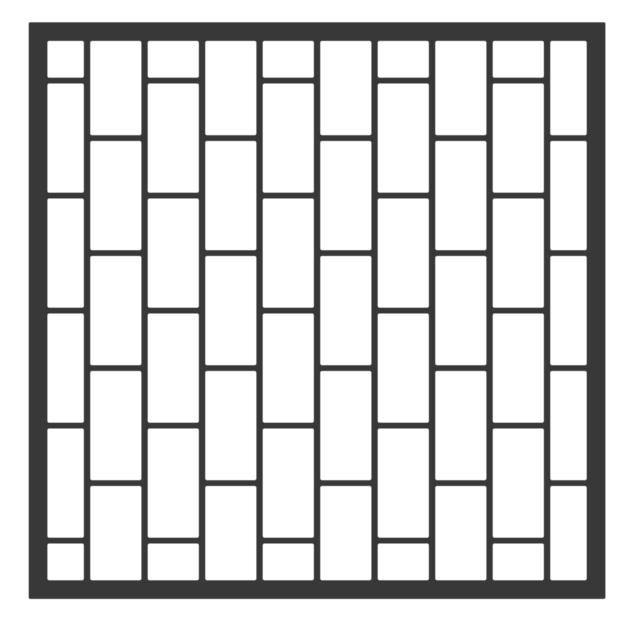
Write a Shadertoy shader that draws this pattern.

```glsl
// Dark square lattice panel of upright staggered bricks on a white ground.

float roundedBox(vec2 p, vec2 halfSize, float radius) {
    vec2 q = abs(p) - halfSize + radius;
    return length(max(q, 0.0)) + min(max(q.x, q.y), 0.0) - radius;
}

// Distance to the opening of the brick cell holding p; cells are 1 wide, 2 tall.
float openingDistance(vec2 p) {
    float column = floor(p.x);
    float stagger = mod(column + 1.0, 2.0);
    float row = floor((p.y - stagger) * 0.5);
    vec2 cell = vec2(column, row * 2.0 + stagger);

    // Inset by half a bar, then clip to the inside of the frame
    vec2 halfBar = vec2(0.055, 0.05);
    vec2 low = max(cell + halfBar, vec2(-4.69));
    vec2 high = min(cell + vec2(1.0, 2.0) - halfBar, vec2(4.69));
    return roundedBox(p - 0.5 * (low + high), 0.5 * (high - low), 0.035);
}

void mainImage(out vec4 fragColor, in vec2 fragCoord) {
    // One unit is one column; the origin is the panel centre
    float unitsAcross = 11.13;
    float side = min(iResolution.x, iResolution.y);
    vec2 uv = (fragCoord - 0.5 * iResolution.xy) / side + 0.5;
    vec2 p = (uv - vec2(0.4954, 0.5147)) * unitsAcross;

    // Solid panel minus the openings
    float panel = roundedBox(p, vec2(5.014), 0.03);
    float metal = max(panel, -openingDistance(p));

    float edge = unitsAcross / side;
    vec3 color = mix(vec3(0.22), vec3(1.0), smoothstep(-edge, edge, metal));
    fragColor = vec4(color, 1.0);
}
```
